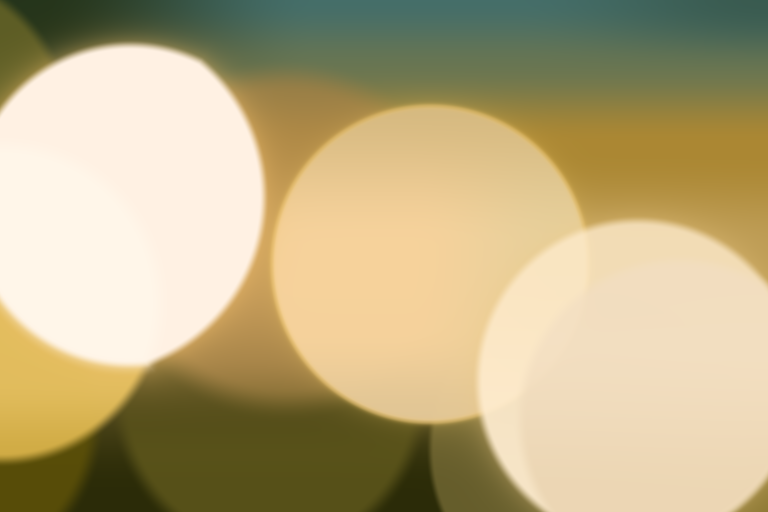
Write a Shadertoy shader that draws this background.

```glsl
// Overlapping warm bokeh discs on a teal, gold and dark olive blur.
#define TEAL vec3(0.27, 0.43, 0.41)
#define SAGE vec3(0.41, 0.46, 0.32)
#define GOLD vec3(0.67, 0.53, 0.20)
#define SAND vec3(0.74, 0.61, 0.33)
#define MOSS vec3(0.17, 0.17, 0.03)
#define OLIVE vec3(0.38, 0.35, 0.11)
#define AMBER vec3(0.91, 0.76, 0.38)
#define PEACH vec3(0.97, 0.83, 0.62)
#define IVORY vec3(1.00, 0.945, 0.89)
#define CREAM vec3(1.00, 0.93, 0.82)

// Signed distance to a circle; lengths are in canvas heights.
float circle(vec2 p, vec2 center, float radius) {
    return length(p - center) - radius;
}

// Coverage of a shape whose edge is blurred over +-softness.
float cover(float dist, float softness) {
    return 1.0 - smoothstep(-softness, softness, dist);
}

// Light that fades away outside a shape.
float halo(float dist, float width) {
    return exp(-max(dist, 0.0) / width);
}

// Thin bright ring along an edge.
float rim(float dist, float width) {
    return exp(-dist * dist / (width * width));
}

vec3 backdrop(vec2 p) {
    vec3 low = mix(MOSS, vec3(0.55, 0.47, 0.20), smoothstep(1.0, 1.5, p.x));
    vec3 col = mix(low, SAND, smoothstep(0.04, 0.50, p.y));
    col = mix(col, GOLD, smoothstep(0.52, 0.70, p.y));
    col = mix(col, SAGE, smoothstep(0.72, 0.88, p.y));
    col = mix(col, TEAL, smoothstep(0.86, 1.0, p.y));
    // Darker upper corners
    float left = smoothstep(0.62, 0.08, p.x) * smoothstep(0.70, 0.95, p.y);
    col = mix(col, vec3(0.13, 0.18, 0.07), 0.9 * left);
    float right = smoothstep(1.0, 1.5, p.x) * smoothstep(0.85, 1.0, p.y);
    return mix(col, vec3(0.21, 0.33, 0.28), 0.75 * right);
}

// Dim, very soft discs far behind the bright ones.
vec3 addFaintDiscs(vec3 col, vec2 p) {
    float brown = cover(circle(p, vec2(0.557, 0.531), 0.322), 0.035);
    vec3 brownTint = mix(vec3(0.62, 0.49, 0.26), vec3(0.79, 0.61, 0.36),
                         smoothstep(0.42, 0.0, abs(p.y - 0.49)));
    col = mix(col, brownTint, 0.75 * brown);
    float base = cover(circle(p, vec2(0.527, 0.219), 0.293), 0.02);
    col = mix(col, OLIVE, 0.8 * base * smoothstep(0.30, 0.10, p.y));
    float corner = cover(circle(p, vec2(-0.176, 0.746), 0.309), 0.015);
    col = mix(col, vec3(0.40, 0.39, 0.15), 0.85 * corner);
    float floorDisc = cover(circle(p, vec2(-0.117, 0.180), 0.303), 0.02);
    col = mix(col, vec3(0.37, 0.32, 0.03), 0.85 * floorDisc);
    float ghost = cover(circle(p, vec2(1.152, 0.121), 0.312), 0.008);
    return mix(col, vec3(0.58, 0.52, 0.28), 0.55 * ghost);
}

vec3 addCenterDisc(vec3 col, vec2 p) {
    float d = circle(p, vec2(0.840, 0.484), 0.309);
    vec3 tint = mix(PEACH, vec3(0.91, 0.82, 0.62), smoothstep(0.80, 1.10, p.x));
    tint = mix(tint, vec3(0.84, 0.73, 0.51), smoothstep(0.52, 0.82, p.y));
    tint = mix(tint, vec3(0.90, 0.79, 0.60), smoothstep(0.36, 0.18, p.y));
    col = mix(col, AMBER, 0.22 * halo(d, 0.018));
    col = mix(col, tint, 0.96 * cover(d, 0.006));
    return mix(col, vec3(0.91, 0.75, 0.40), 0.45 * rim(d, 0.006));
}

vec3 addRightDisc(vec3 col, vec2 p) {
    float d = circle(p, vec2(1.246, 0.256), 0.313);
    float inner = circle(p, vec2(1.328, 0.180), 0.312);
    float opacity = mix(0.92, 0.74, smoothstep(0.10, 0.50, p.y));
    col = mix(col, vec3(0.93, 0.79, 0.52), 0.32 * halo(d, 0.025));
    col = mix(col, CREAM, opacity * cover(d, 0.011));
    vec3 innerTint = mix(vec3(0.91, 0.82, 0.68), vec3(0.95, 0.87, 0.76),
                         smoothstep(0.02, 0.35, p.y));
    return mix(col, innerTint, 0.75 * cover(max(d, inner), 0.015));
}

// Near-white disc, clipped on its right by a second circle.
vec3 addLeftDiscs(vec3 col, vec2 p) {
    float yellow = circle(p, vec2(0.004, 0.408), 0.307);
    vec3 yellowTint = mix(vec3(0.84, 0.69, 0.28), AMBER, smoothstep(0.10, 0.26, p.y));
    col = mix(col, yellowTint, 0.95 * cover(yellow, 0.014));
    float white = max(circle(p, vec2(0.254, 0.600), 0.3125),
                      circle(p, vec2(0.170, 0.615), 0.346));
    col = mix(col, vec3(0.95, 0.75, 0.42), 0.45 * halo(white, 0.024));
    col = mix(col, IVORY, cover(white, 0.010));
    float overlap = cover(max(white, yellow), 0.025);
    return mix(col, vec3(1.0, 0.97, 0.92), 0.85 * overlap);
}

void mainImage(out vec4 fragColor, in vec2 fragCoord) {
    vec2 p = fragCoord / iResolution.y;
    vec3 col = addFaintDiscs(backdrop(p), p);
    col = addCenterDisc(col, p);
    col = addRightDisc(col, p);
    col = addLeftDiscs(col, p);
    fragColor = vec4(col, 1.0);
}
```
